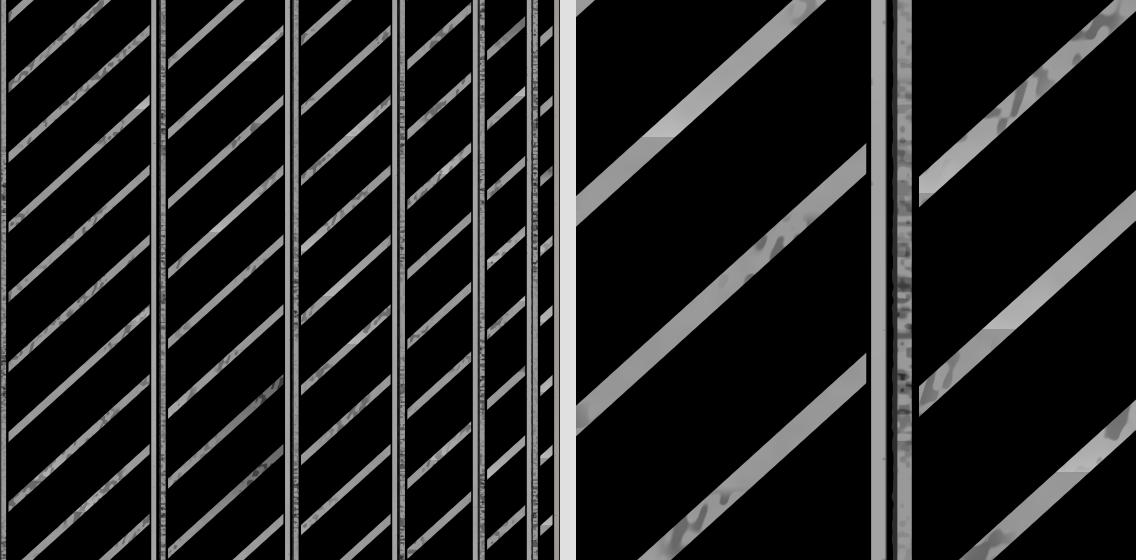
Left: the whole. Right: its middle third, enlarged.
Write a Shadertoy shader that draws this pattern.

```glsl
// Six upright panels, each narrower than the last, filled with slanted grey bars
// and framed by a rough rail on the left and a clean rail on the right.
// Distance bands draw the shapes; hash and value noise add scuffs, grain and glints.

#define PANELS 6
#define FIRST 0.0152        // left edge of the first panel
#define PITCH 0.2849        // distance from the first panel to the second
#define PITCH_SHRINK 0.0475 // loss of pitch per panel
#define WIDTH 0.2520        // width of the first panel
#define WIDTH_SHRINK 0.0460 // loss of width per panel
#define ROW 0.12474         // vertical spacing of the bars
#define SLOPE 0.905
#define BAR_HALF 0.0091     // half the vertical thickness of a bar
#define RAIL_HALF 0.0043
#define GREY 0.595
#define RAIL_GREY 0.64

// Row offset of the bars at the right edge of each panel
const float PHASE[PANELS] = float[](0.428, 0.428, 0.428, 0.104, 0.303, 0.440);

float hash(vec2 p) {
    p = fract(p * vec2(0.1031, 0.1137));
    p += dot(p, p.yx + 33.33);
    return fract((p.x + p.y) * p.x * 17.3);
}

float noise(vec2 p) {
    vec2 i = floor(p), f = fract(p);
    f = f * f * (3.0 - 2.0 * f);
    return mix(mix(hash(i), hash(i + vec2(1, 0)), f.x),
               mix(hash(i + vec2(0, 1)), hash(i + vec2(1, 1)), f.x), f.y);
}

// Smooth coverage of a strip around zero
float band(float d, float halfWidth, float px) {
    return clamp((halfWidth - abs(d)) / px + 0.5, 0.0, 1.0);
}

// Worn surface of one slanted bar; height is measured up from its lower end
float barShade(vec2 p, float height, float span, vec2 id) {
    float kind = hash(id * 7.0 + 3.0);
    float shade = GREY + 0.03 * (noise(p * 90.0 + id) - 0.5);

    // Scuffs gathered in patches
    float patches = smoothstep(0.47, 0.68, noise(p * 17.0 + id * 5.3));
    float marks = noise(vec2(p.x * 190.0 + p.y * 60.0, p.y * 130.0) + id * 11.0);
    shade -= 0.19 * patches * smoothstep(0.48, 0.72, marks);

    // Glint that starts at a level seam and fades upward
    float seam = height - span * (1.5 * hash(id * 13.0 + 1.0) - 0.3);
    float glint = step(0.0, seam) * exp(-max(seam, 0.0) * 32.0);
    shade += 0.13 * glint * step(0.45, kind);

    // A few bars darken toward the top
    shade -= 0.17 * step(kind, 0.13) * smoothstep(0.0, span, height);
    return shade;
}

// Speckled left rail with short level streaks
float roughShade(vec2 p, float id) {
    float streak = noise(vec2(p.x * 110.0, p.y * 330.0) + id * 19.0);
    float speck = noise(p * 290.0 + id * 31.0);
    float wear = smoothstep(0.2, 0.75, noise(vec2(id * 9.0, p.y * 9.0)));
    float shade = 0.60 - wear * 0.25 * smoothstep(0.42, 0.8, streak);
    return shade - (0.06 + 0.12 * wear) * smoothstep(0.5, 0.85, speck);
}

// Clean right rail with rare thin nicks
float cleanShade(vec2 p, float id) {
    float nick = smoothstep(0.93, 0.99, noise(vec2(p.x * 120.0, p.y * 300.0) + id * 23.0));
    return RAIL_GREY + 0.03 * (noise(vec2(id, p.y * 14.0)) - 0.5) - 0.12 * nick;
}

void mainImage(out vec4 fragColor, in vec2 fragCoord) {
    vec2 p = fragCoord / iResolution.xy;
    p.y = 1.0 - p.y; // rows count down from the top
    float px = 1.0 / min(iResolution.x, iResolution.y);
    vec3 color = vec3(0.0);

    for (int i = 0; i < PANELS; i++) {
        float n = float(i);
        float left = FIRST + PITCH * n - PITCH_SHRINK * n * (n - 1.0) * 0.5;
        float width = WIDTH - WIDTH_SHRINK * n;
        float right = left + width;

        // Slanted bars, clipped to the panel
        float level = p.y - SLOPE * (right - p.x);
        float row = floor(level / ROW - PHASE[i] + 0.5);
        float offset = level - (row + PHASE[i]) * ROW;
        float across = inversesqrt(1.0 + SLOPE * SLOPE);
        float bar = band(offset * across, BAR_HALF * across, px)
                  * band(p.x - left - 0.5 * width, 0.5 * width, px);
        float height = (p.x - left) * SLOPE - offset;
        vec2 id = vec2(n + 2.0, row + 9.0);
        color = mix(color, vec3(barShade(p, height, width * SLOPE, id)), bar);

        // Rails, each with a dim fringe on its outer side
        float roughX = p.x - left + 0.0086;
        float cleanX = p.x - right - 0.0072;
        float ragged = 0.0012 * noise(vec2(n * 5.0, p.y * 240.0));
        color = mix(color, vec3(0.18), band(roughX + 0.0022, RAIL_HALF + ragged, px));
        color = mix(color, vec3(0.22), band(cleanX - 0.0009, RAIL_HALF, px));
        color = mix(color, vec3(roughShade(p, n + 1.0)), band(roughX, RAIL_HALF, px));
        vec3 tint = mix(vec3(1.0), vec3(0.98, 0.95, 0.93), step(4.5, n));
        color = mix(color, cleanShade(p, n + 1.0) * tint, band(cleanX, RAIL_HALF, px));
    }
    fragColor = vec4(color, 1.0);
}
```
